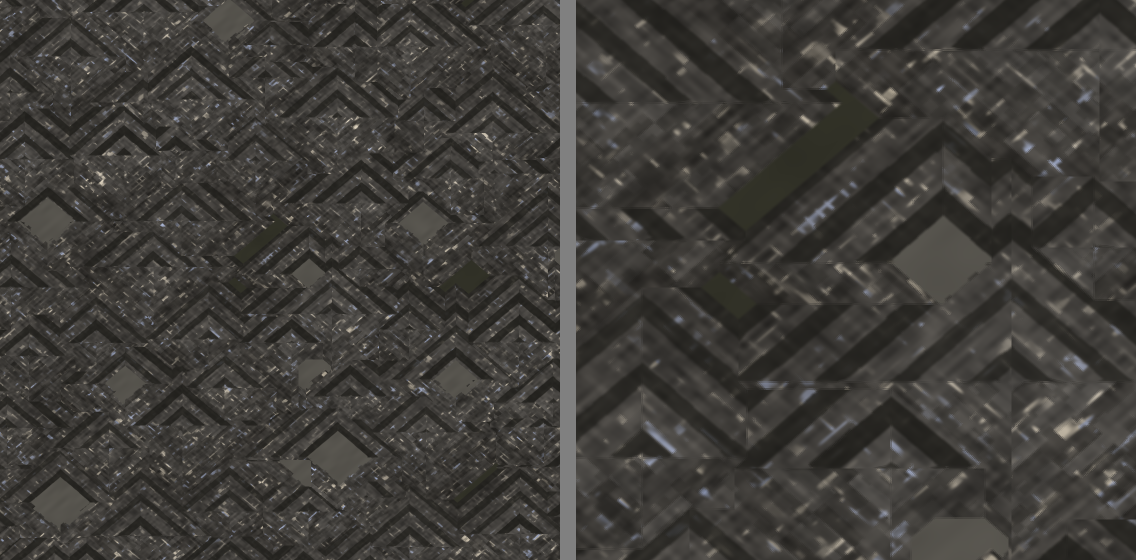
Left: the whole. Right: its middle third, enlarged.
Give the GLSL for this pattern, as a three.js fragment shader.

```glsl
// Weathered field of overlapping terraced diamonds with dark chevron ridges and glinting diagonal grain.
varying vec2 vUv;

const vec2 GRID = vec2(7.0, 8.0);     // diamonds across and down
const float SLANT = 0.85;             // rise over run of the chevron edges
const float TERRACE = 0.040;          // height between successive ridges
const float VALLEY_LEVEL = -0.112;

const vec3 RIDGE = vec3(0.142, 0.137, 0.122);
const vec3 STONE = vec3(0.262, 0.252, 0.238);
const vec3 PLATEAU = vec3(0.335, 0.325, 0.300);
const vec3 VALLEY = vec3(0.190, 0.190, 0.150);
const vec3 WARM_GLINT = vec3(0.34, 0.32, 0.28);
const vec3 BLUE_GLINT = vec3(0.24, 0.28, 0.38);

float hash(vec2 p) {
  vec3 q = fract(p.xyx * vec3(0.1031, 0.1030, 0.0973));
  q += dot(q, q.yzx + 33.33);
  return fract((q.x + q.y) * q.z);
}

float valueNoise(vec2 p) {
  vec2 i = floor(p);
  vec2 f = fract(p);
  f = f * f * (3.0 - 2.0 * f);
  float low = mix(hash(i), hash(i + vec2(1.0, 0.0)), f.x);
  float high = mix(hash(i + vec2(0.0, 1.0)), hash(i + vec2(1.0, 1.0)), f.x);
  return mix(low, high, f.y);
}

float diamondDistance(vec2 d) {
  return abs(d.x) * SLANT + abs(d.y);
}

// Highest diamond pyramid here: offset from its centre, height, random id.
vec4 highestDiamond(vec2 p) {
  vec2 cell = floor(p * GRID);
  vec4 best = vec4(0.0, 0.0, -10.0, 0.0);
  for (int y = -2; y <= 2; y++) {
    for (int x = -2; x <= 2; x++) {
      vec2 id = cell + vec2(float(x), float(y));
      vec2 jitter = vec2(hash(id + 17.3), hash(id + 71.9));
      vec2 offset = p - (id + 0.08 + 0.84 * jitter) / GRID;
      float peak = 0.065 * hash(id + 43.7);
      float height = peak - diamondDistance(offset);
      if (height > best.z) best = vec4(offset, height, hash(id + 5.1));
    }
  }
  return best;
}

// Dark stripe at the foot of each terrace, with soft edges.
float ridgeBand(float level, float width) {
  float f = fract(level);
  return smoothstep(0.0, 0.05, f) * (1.0 - smoothstep(width, width + 0.06, f));
}

vec3 surface(vec2 p) {
  vec4 diamond = highestDiamond(p);
  vec2 diagonal = vec2(p.x * SLANT + p.y, p.x * SLANT - p.y);
  vec2 along = diamond.x * diamond.y < 0.0 ? diagonal : diagonal.yx;
  float upper = smoothstep(-0.002, 0.002, diamond.y);

  // Broken shards: strong on lower faces, slight on upper ones
  float shard = hash(floor(along * vec2(24.0, 85.0)) + 9.0) - 0.5;
  float chip = hash(floor(along.yx * vec2(38.0, 110.0)) + 31.0) - 0.5;
  float roughness = mix(0.026, 0.0015, upper);
  float height = diamond.z + roughness * (shard + 0.6 * chip);

  // Woven grain in both diagonal directions
  float streak = valueNoise(along * vec2(48.0, 215.0));
  float weave = valueNoise(along.yx * vec2(75.0, 205.0) + 60.0);
  float patches = valueNoise(diagonal * 19.0 + 12.0);
  float grain = 0.55 * streak + 0.45 * weave;
  vec3 color = STONE * (0.58 + 0.70 * grain + 0.16 * patches);
  color += 0.45 * (height + 0.025) + 0.07 * shard * (1.0 - upper);

  // Small bright dashes in clusters
  float dash = smoothstep(0.70, 0.94, max(streak, weave));
  float lit = hash(floor(along * vec2(62.0, 140.0)) + 83.0);
  float glint = dash * smoothstep(0.40, 0.95, lit) * (0.5 + 0.8 * patches);
  float tint = step(0.68, hash(floor(diagonal * 40.0) + 27.0));
  color += mix(WARM_GLINT, BLUE_GLINT, tint) * glint * mix(1.25, 0.85, upper);

  // Shadowed ridges facing up, varied by terrace
  float level = height / TERRACE;
  float wear = hash(vec2(floor(level) + 20.0, diamond.w * 97.0));
  float ridge = ridgeBand(level, mix(0.30, 0.46, wear));
  float shadow = ridge * mix(0.28, mix(0.72, 0.97, wear), upper);
  color = mix(color, RIDGE * (0.84 + 0.32 * grain), shadow);

  // Bare plateaus on some peaks and flat floors in the deepest valleys
  float bareSize = mix(0.026, 0.050, fract(diamond.w * 37.0));
  float reach = diamondDistance(diamond.xy) - 0.5 * (height - diamond.z);
  float bare = step(0.80, diamond.w) * (1.0 - smoothstep(bareSize, bareSize + 0.002, reach));
  float brushed = 0.95 + 0.10 * valueNoise(diagonal * vec2(30.0, 90.0));
  color = mix(color, PLATEAU * brushed, bare);
  float floorMask = 1.0 - smoothstep(VALLEY_LEVEL - 0.002, VALLEY_LEVEL, diamond.z);
  return mix(color, VALLEY * brushed, floorMask);
}

void main() {
  // Four nearby samples smooth every edge
  vec3 color = vec3(0.0);
  for (int i = 0; i < 4; i++) {
    vec2 corner = vec2(mod(float(i), 2.0), floor(float(i) * 0.5)) - 0.5;
    color += 0.25 * surface(vUv + corner * 0.001);
  }
  gl_FragColor = vec4(color, 1.0);
}
```
